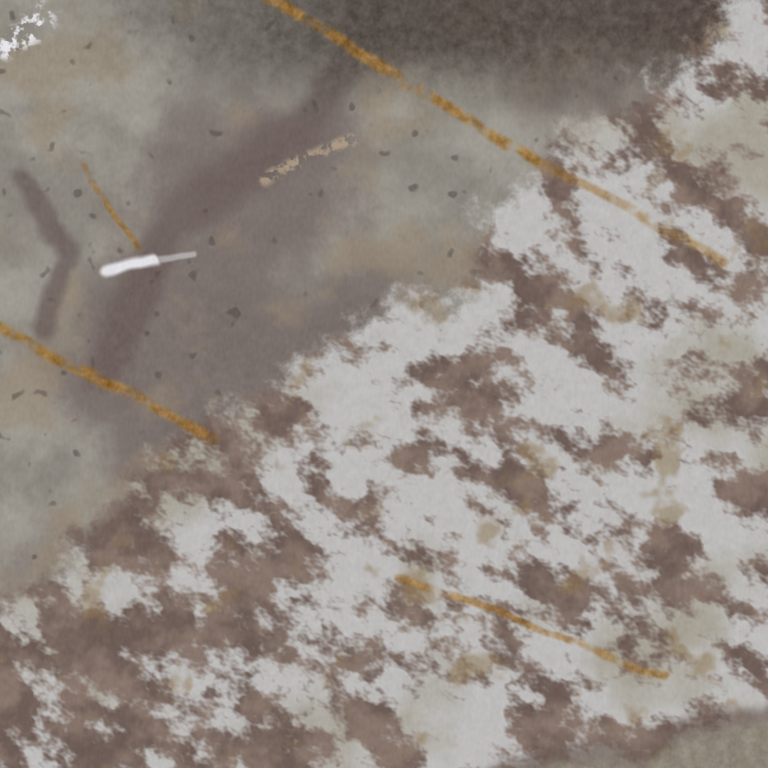
Write a Shadertoy shader that draws this texture.

```glsl
// Weathered marble: a smooth grey slab with mauve clouds meets a flaky white crust
// along a diagonal. Layers of gradient noise make the stone; warped line segments
// make the gold veins, the mauve bands and the glints.

vec2 gradientAt(vec2 cell) {
    vec3 h = fract(vec3(cell.xyx) * vec3(0.1031, 0.1030, 0.0973));
    h += dot(h, h.yzx + 33.33);
    float angle = 6.2832 * fract((h.x + h.y) * h.z);
    return vec2(cos(angle), sin(angle));
}

float gradientNoise(vec2 p) {
    vec2 i = floor(p), f = fract(p);
    vec2 u = f * f * f * (f * (f * 6.0 - 15.0) + 10.0);
    vec2 e = vec2(0.0, 1.0);
    float low = mix(dot(gradientAt(i), f), dot(gradientAt(i + e.yx), f - e.yx), u.x);
    float high = mix(dot(gradientAt(i + e), f - e), dot(gradientAt(i + 1.0), f - 1.0), u.x);
    return mix(low, high, u.y);
}

float fbm(vec2 p, int octaves, float gain) {
    float sum = 0.0, amp = 1.0;
    for (int i = 0; i < octaves; i++) {
        sum += amp * gradientNoise(p);
        p = mat2(1.6, 1.2, -1.2, 1.6) * p + 7.3;
        amp *= gain;
    }
    return sum;
}

// Soft stroke from a to b, full at its core and gone at the given width.
float stroke(vec2 p, vec2 a, vec2 b, float width) {
    vec2 d = b - a;
    float t = clamp(dot(p - a, d) / dot(d, d), 0.0, 1.0);
    return 1.0 - smoothstep(width * 0.25, width, length(p - a - d * t));
}

void mainImage(out vec4 fragColor, in vec2 fragCoord) {
    vec2 p = fragCoord / iResolution.xy;
    vec2 along = vec2(dot(p, vec2(0.87, -0.5)), dot(p, vec2(0.5, 0.87)));
    vec2 wobble = vec2(fbm(p * 9.0, 4, 0.5), fbm(p * 9.0 + 40.0, 4, 0.5));
    vec2 bent = p + 0.018 * wobble;
    float broad = fbm(p * 3.5 + 11.0, 4, 0.5);
    float fine = fbm(p * 60.0, 3, 0.65);

    // Smooth slab: grey-green ground, mauve clouds, tan stains
    vec3 slab = mix(vec3(0.62, 0.605, 0.57), vec3(0.54, 0.52, 0.49), smoothstep(-0.3, 0.4, fbm(p * 6.0 + 3.0, 5, 0.55)));
    float heart = 1.0 - smoothstep(0.07, 0.3, length((bent - vec2(0.36, 0.64)) * vec2(0.9, 1.0)));
    float cloud = smoothstep(-0.05, 0.65, heart * 0.7 + broad + 0.2 * fine);
    slab = mix(slab, vec3(0.46, 0.415, 0.40), 0.85 * cloud);
    float tan1 = smoothstep(0.05, 0.5, fbm(p * 7.0 + 27.0, 4, 0.55));
    slab = mix(slab, vec3(0.59, 0.53, 0.45), 0.55 * tan1);

    // Mauve bands winding through the slab
    float band = stroke(bent, vec2(0.49, 1.0), vec2(0.40, 0.83), 0.035);
    band = max(band, stroke(bent, vec2(0.40, 0.83), vec2(0.235, 0.73), 0.05));
    band = max(band, stroke(bent, vec2(0.235, 0.73), vec2(0.13, 0.52), 0.035));
    band = max(band, stroke(bent, vec2(0.026, 0.766), vec2(0.085, 0.675), 0.023));
    band = max(band, stroke(bent, vec2(0.085, 0.675), vec2(0.065, 0.577), 0.023));
    slab = mix(slab, vec3(0.41, 0.355, 0.345), 0.7 * band);

    // Dark pits and a shadow along the top edge
    float pits = smoothstep(0.42, 0.66, fbm(p * 38.0 + 5.0, 2, 0.5));
    slab = mix(slab, vec3(0.31, 0.28, 0.27), 0.5 * pits);
    float shade = smoothstep(0.84, 0.95, p.y + 0.06 * broad) * smoothstep(0.0, 0.5, p.x);
    slab = mix(slab, mix(vec3(0.33, 0.32, 0.30), vec3(0.32, 0.27, 0.25), p.x) + 0.05 * fine, 0.88 * shade);

    // Crust: white flakes over brown, thinning to the lower left
    float edge = 0.19 + 0.83 * p.x - p.y + 0.09 * wobble.x + 0.08 * broad;
    float crust = smoothstep(-0.035, 0.045, edge + 0.03 * fine);
    float flakes = fbm(along * vec2(9.0, 13.0), 5, 0.68);
    float cover = mix(-0.24, 0.17, smoothstep(0.1, 0.65, p.x + 0.4 * p.y));
    float white = smoothstep(-0.22, 0.32, flakes + cover);
    vec3 brown = mix(vec3(0.43, 0.365, 0.34), vec3(0.53, 0.46, 0.42), smoothstep(-0.4, 0.4, fbm(p * 14.0 + 60.0, 4, 0.6)));
    vec3 pale = mix(vec3(0.74, 0.735, 0.73), vec3(0.65, 0.63, 0.58), smoothstep(0.1, 0.6, broad + 0.3 * wobble.y));
    vec3 flaky = mix(brown, pale, white);
    float ochre = smoothstep(0.3, 0.6, fbm(p * 11.0 + 90.0, 4, 0.55));
    flaky = mix(flaky, vec3(0.54, 0.45, 0.32), 0.5 * ochre);
    vec3 color = mix(slab, flaky, crust);

    // Plain stone in the lower right corner, rimmed in brown
    float corner = 0.2 * p.x - 0.14 - p.y + 0.03 * wobble.x;
    color = mix(color, vec3(0.42, 0.36, 0.33), 0.7 * smoothstep(-0.03, 0.0, corner));
    color = mix(color, vec3(0.55, 0.52, 0.47) + 0.04 * fine, smoothstep(0.0, 0.02, corner));

    // Gold veins, broken up by noise
    vec2 kinked = p + 0.008 * wobble;
    float vein = stroke(kinked, vec2(0.345, 1.005), vec2(0.70, 0.79), 0.011);
    vein = max(vein, 0.65 * stroke(kinked, vec2(0.70, 0.79), vec2(0.94, 0.66), 0.010));
    vein = max(vein, stroke(kinked, vec2(-0.01, 0.58), vec2(0.28, 0.43), 0.011));
    vein = max(vein, 0.8 * stroke(kinked, vec2(0.52, 0.25), vec2(0.866, 0.12), 0.008));
    vein = max(vein, 0.8 * stroke(kinked, vec2(0.11, 0.785), vec2(0.18, 0.675), 0.006));
    vein *= smoothstep(-0.7, 0.15, fbm(p * 22.0 + 15.0, 3, 0.6));
    color = mix(color, vec3(0.60, 0.44, 0.22) + 0.12 * fine, 0.85 * vein);

    // Pale chip and bright glints
    float chip = stroke(kinked, vec2(0.345, 0.766), vec2(0.456, 0.818), 0.012);
    color = mix(color, vec3(0.74, 0.66, 0.55), 0.65 * chip * smoothstep(-0.3, 0.2, fine));
    float glint = stroke(kinked, vec2(0.14, 0.646), vec2(0.20, 0.660), 0.011);
    glint = max(glint, 0.5 * stroke(kinked, vec2(0.20, 0.660), vec2(0.254, 0.672), 0.007));
    float sheen = stroke(bent, vec2(0.01, 0.945), vec2(0.06, 0.98), 0.025);
    glint = max(glint, sheen * smoothstep(-0.1, 0.4, fine));
    color = mix(color, vec3(0.88, 0.88, 0.90), glint);

    // Faint grain
    color += 0.022 * fine + 0.02 * gradientNoise(p * vec2(210.0, 120.0));
    fragColor = vec4(clamp(color, 0.0, 1.0), 1.0);
}
```
